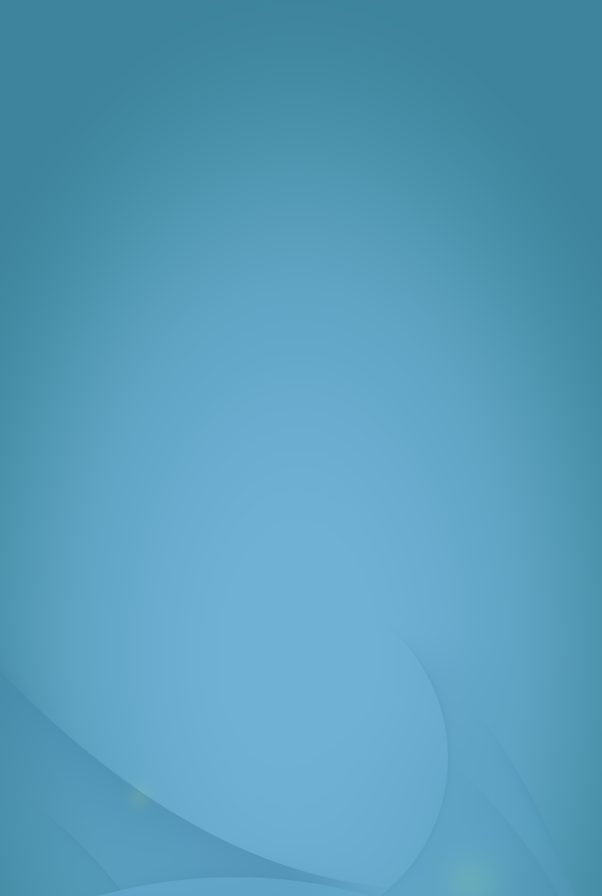
Write a Shadertoy shader that draws this background.

```glsl
// Shade that starts crisply at an edge (d = 0) and fades out on its positive side
float edgeShade(float d, float width) {
    float aa = 0.7 / iResolution.y;
    return smoothstep(-aa, aa, d) * exp(-max(d, 0.0) / width);
}

float glow(vec2 p, vec2 center, float radius) {
    vec2 d = (p - center) / radius;
    return exp(-dot(d, d));
}

// Tall radial gradient, from light blue to deep teal
vec3 backdrop(vec2 p) {
    float r = length((p - vec2(0.333, 0.27)) / vec2(0.335, 0.56));
    vec3 col = mix(vec3(0.435, 0.69, 0.835), vec3(0.345, 0.625, 0.735), smoothstep(0.2, 1.05, r));
    return mix(col, vec3(0.238, 0.518, 0.612), smoothstep(0.72, 1.36, r));
}

void mainImage(out vec4 fragColor, in vec2 fragCoord) {
    vec2 uv = fragCoord / iResolution.xy;
    vec2 p = vec2(uv.x * 0.672, uv.y);
    vec3 col = backdrop(p);
    vec3 shadow = vec3(0.255, 0.52, 0.655);

    // Broad sweep falling from the left side to the bottom
    float sweep = (0.251 - 0.69 * uv.x + 0.49 * uv.x * uv.x - uv.y) * 0.85;
    float sweepFade = 1.0 - smoothstep(0.45, 0.68, uv.x);
    col = mix(col, shadow, 0.55 * sweepFade * edgeShade(sweep, 0.09));
    col = mix(col, shadow, 0.3 * exp(-uv.x * 9.0) * edgeShade(-sweep, 0.025));

    // Large disc, visible only by the shade outside its right rim
    vec2 q = p - vec2(0.305, 0.154);
    float rim = length(q) - 0.195;
    float rimFade = smoothstep(0.05, 0.16, q.x) * (1.0 - smoothstep(0.08, 0.16, q.y));
    col = mix(col, shadow, rimFade * (0.18 * edgeShade(rim, 0.05) + 0.16 * edgeShade(rim, 0.003)));

    // Two leaf edges at the lower right
    float outer = (0.642 - 0.34 * p.y - 0.9 * p.y * p.y - p.x) * 0.88;
    float outerFade = 1.0 - smoothstep(0.1, 0.22, p.y);
    col = mix(col, vec3(0.36, 0.63, 0.77), 0.4 * outerFade * edgeShade(outer, 0.08));
    col = mix(col, shadow, 0.28 * outerFade * edgeShade(outer, 0.008));
    float inner = (0.624 - 0.55 * p.y - 1.65 * p.y * p.y - p.x) * 0.78;
    float innerFade = 1.0 - smoothstep(0.06, 0.16, p.y);
    col = mix(col, shadow, 0.2 * innerFade * edgeShade(inner, 0.02));

    // Small arc in the lower left corner
    float arc = (0.14 - 0.75 * p.y - 2.3 * p.y * p.y - p.x) * 0.72;
    float arcFade = 1.0 - smoothstep(0.06, 0.12, p.y);
    col = mix(col, vec3(0.29, 0.58, 0.7), 0.4 * arcFade * edgeShade(arc, 0.06));
    col = mix(col, shadow, 0.25 * arcFade * edgeShade(arc, 0.003));

    // Pale hill along the bottom, with a soft shadow over it
    float x = p.x - 0.262;
    float hill = 0.021 - 0.9 * x * x - p.y;
    col = mix(col, shadow, 0.3 * exp(-x * x * 50.0) * edgeShade(-hill, 0.012));
    col = mix(col, vec3(0.39, 0.66, 0.8), 0.75 * edgeShade(hill, 0.08));

    // Faint warm glints
    col += vec3(0.05, 0.035, -0.03) * glow(p, vec2(0.156, 0.111), 0.013);
    col += vec3(0.035, 0.035, -0.03) * glow(p, vec2(0.526, 0.015), 0.028);

    fragColor = vec4(col, 1.0);
}
```
